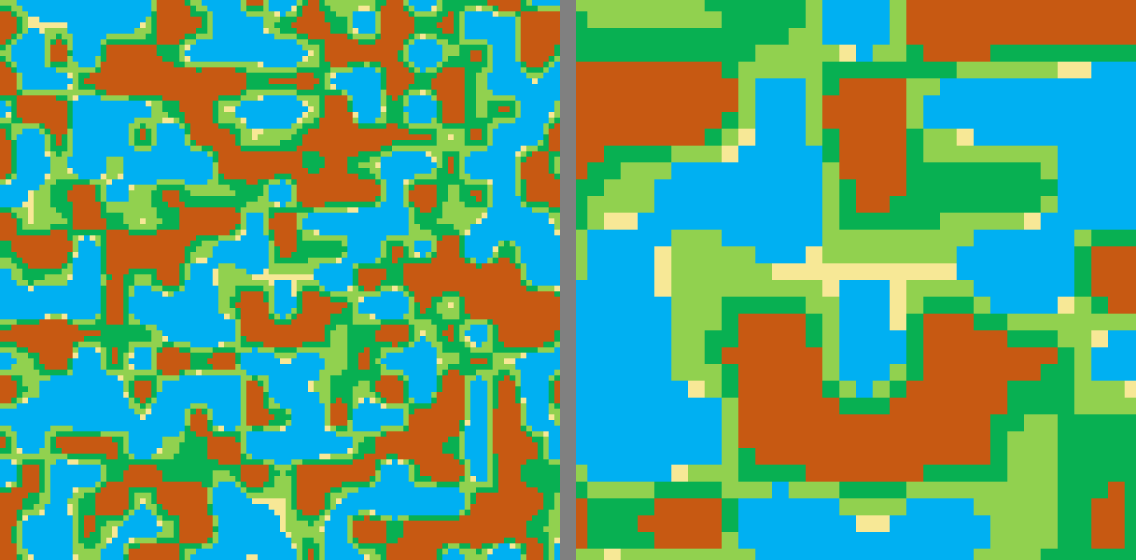
Left: the whole. Right: its middle third, enlarged.
Write a WebGL 1 fragment shader that draws this texture.

```glsl
precision highp float;
// A tiled terrain map: lakes, sand, two greens and brown highland.
// Stepped value noise gives each square tile a height, and fixed height
// limits pick its flat colour; subsamples smooth the tile edges.

#define TILES 100.0        // tiles across the canvas
#define TILES_PER_NODE 5.0 // tiles between height nodes
#define HEIGHT_STEPS 11.0  // distinct node heights, 0 to 1
#define WATER_TOP 0.388
#define SAND_TOP 0.404
#define GRASS_TOP 0.535
#define FOREST_TOP 0.655
#define SEED 17.0

uniform vec2 u_resolution;

const vec3 WATER = vec3(0.0, 0.69, 0.95);
const vec3 SAND = vec3(0.97, 0.91, 0.59);
const vec3 GRASS = vec3(0.57, 0.82, 0.31);
const vec3 FOREST = vec3(0.03, 0.69, 0.32);
const vec3 HIGHLAND = vec3(0.78, 0.35, 0.07);

float hash(vec2 p) {
  vec3 q = fract(vec3(p.xyx + SEED) * vec3(0.1031, 0.1030, 0.0973));
  q += dot(q, q.yzx + 33.33);
  return fract((q.x + q.y) * q.z);
}

// Equal height steps let neighbouring nodes form plateaus and crosses.
float nodeHeight(vec2 node) {
  return floor(hash(node) * HEIGHT_STEPS) / (HEIGHT_STEPS - 1.0);
}

float terrainHeight(vec2 p) {
  vec2 node = floor(p);
  vec2 t = fract(p);
  t = t * t * (3.0 - 2.0 * t);
  float low = mix(nodeHeight(node), nodeHeight(node + vec2(1.0, 0.0)), t.x);
  float high = mix(nodeHeight(node + vec2(0.0, 1.0)), nodeHeight(node + 1.0), t.x);
  return mix(low, high, t.y);
}

vec3 terrainColour(float height) {
  vec3 colour = mix(WATER, SAND, step(WATER_TOP, height));
  colour = mix(colour, GRASS, step(SAND_TOP, height));
  colour = mix(colour, FOREST, step(GRASS_TOP, height));
  return mix(colour, HIGHLAND, step(FOREST_TOP, height));
}

void main() {
  float side = min(u_resolution.x, u_resolution.y);
  vec3 sum = vec3(0.0);
  // Average a 3 by 3 grid of samples inside the pixel.
  for (int j = -1; j <= 1; j++) {
    for (int i = -1; i <= 1; i++) {
      vec2 uv = (gl_FragCoord.xy + vec2(float(i), float(j)) / 3.0) / side;
      vec2 tile = floor(uv * TILES);
      // The small offset keeps node tiles clear of rounding errors.
      sum += terrainColour(terrainHeight((tile + 0.01) / TILES_PER_NODE));
    }
  }
  gl_FragColor = vec4(sum / 9.0, 1.0);
}
```
